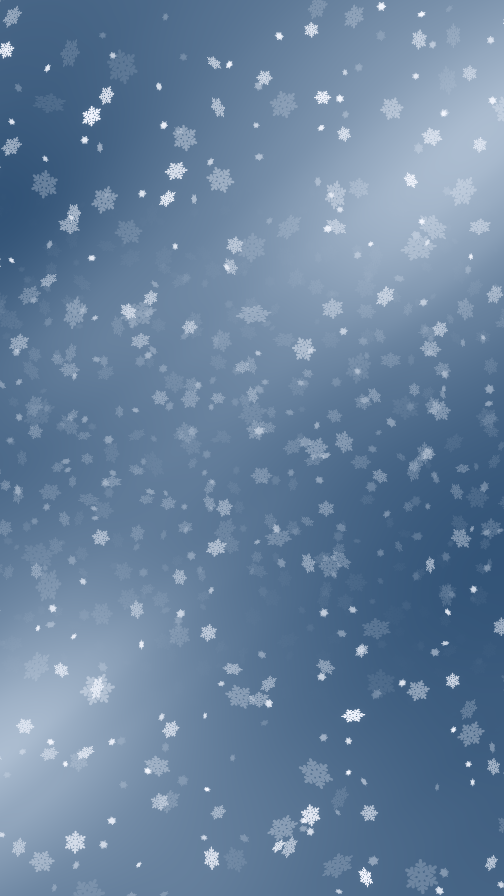
A Shadertoy shader for this background:

```glsl
// Snow drifting through a hazy blue sky lit by two diagonal shafts of light.
// The sky is a sum of tilted Gaussian glows with soft streaks; the snow is
// several jittered grids of six-fold flakes, each randomly tilted and spun.

const vec3 SKY_DARK = vec3(0.19, 0.32, 0.46);
const vec3 SKY_LIGHT = vec3(0.65, 0.72, 0.80);
const vec3 SNOW = vec3(0.96, 0.97, 1.0);
const vec2 BEAM_DIR = vec2(0.77, 0.64);   // direction of the light shafts
const float BASE_TONE = 0.21;
const float STREAKS = 0.22;               // strength of the streaks in the light
const float HAZE = 0.08;                  // strength of the cloudy variation
const float ARM_WIDTH = 0.10;             // half width, relative to flake radius
const float HALO = 0.13;
const float BAND_Y = 0.90;                // height of the distant, dim snow
const float BAND_SIZE = 0.25;
const float SECTOR = 1.047198;            // sixth of a turn

// Integer hash giving three values from 0 to 1.
vec3 hash3(ivec3 key) {
    uvec3 v = uvec3(key) * 1664525u + 1013904223u;
    v.x += v.y * v.z; v.y += v.z * v.x; v.z += v.x * v.y;
    v ^= v >> 16u;
    v.x += v.y * v.z; v.y += v.z * v.x; v.z += v.x * v.y;
    return vec3(v >> 16u) / 65535.0;
}

float valueNoise(vec2 p) {
    ivec2 i = ivec2(floor(p));
    vec2 f = fract(p);
    f = f * f * (3.0 - 2.0 * f);
    float a = hash3(ivec3(i, 7)).x;
    float b = hash3(ivec3(i + ivec2(1, 0), 7)).x;
    float c = hash3(ivec3(i + ivec2(0, 1), 7)).x;
    float d = hash3(ivec3(i + ivec2(1, 1), 7)).x;
    return mix(mix(a, b, f.x), mix(c, d, f.x), f.y);
}

// Components along and across the light shafts.
vec2 toBeam(vec2 p) {
    return vec2(dot(p, BEAM_DIR), dot(p, vec2(-BEAM_DIR.y, BEAM_DIR.x)));
}

float glow(vec2 p, vec2 center, vec2 size) {
    vec2 q = toBeam(p - center) / size;
    return exp(-dot(q, q));
}

vec3 sky(vec2 p) {
    float light = 0.72 * glow(p, vec2(1.0, 1.50), vec2(0.70, 0.28))
                + 0.75 * glow(p, vec2(0.0, 0.28), vec2(0.50, 0.25));
    float tone = BASE_TONE + light
               + 0.22 * glow(p, vec2(0.70, 1.65), vec2(0.45, 0.30))
               + 0.18 * glow(p, vec2(0.42, 0.05), vec2(0.35, 0.25))
               + 0.16 * glow(p, vec2(0.15, 1.12), vec2(0.25, 0.13))
               - 0.20 * glow(p, vec2(0.00, 1.42), vec2(0.35, 0.22))
               - 0.20 * glow(p, vec2(1.00, 0.62), vec2(0.50, 0.40));
    vec2 b = toBeam(p);
    float streak = 0.7 * valueNoise(vec2(b.x * 0.8, b.y * 9.0))
                 + 0.3 * valueNoise(vec2(b.x * 1.2, b.y * 24.0) + 31.0);
    tone += STREAKS * (streak - 0.5) * (0.15 + light);
    tone += HAZE * (valueNoise(p * vec2(3.0, 4.5) + 12.0) - 0.5);
    return mix(SKY_DARK, SKY_LIGHT, clamp(tone, 0.0, 1.08));
}

// Coverage of a unit-radius flake: one arm with two twigs, folded six ways.
float flake(vec2 q, float core, float pixel) {
    float r = length(q);
    float a = atan(q.y, q.x + 1e-5);
    a = abs(mod(a + 0.5 * SECTOR, SECTOR) - 0.5 * SECTOR);
    vec2 s = r * vec2(cos(a), sin(a));
    float d = length(vec2(s.x - clamp(s.x, 0.0, 1.0), s.y));
    for (int i = 0; i < 2; i++) {
        float k = float(i);
        vec2 t = s - vec2(0.36 + 0.28 * k, 0.0);
        vec2 twig = vec2(0.5, 0.866);
        d = min(d, length(t - twig * clamp(dot(t, twig), 0.0, 0.36 - 0.10 * k)));
    }
    d = min(d - ARM_WIDTH, r - core);
    return clamp(0.5 - d / pixel, 0.0, 1.0);
}

mat2 turn(float a) {
    return mat2(cos(a), sin(a), -sin(a), cos(a));
}

// One grid of flakes; inBand is 1 for distant band snow, 0 for the rest.
float snowLayer(vec2 p, float cells, vec2 radii, vec2 opacities,
                float core, float inBand, int seed) {
    float clear = 1.0;
    ivec2 home = ivec2(floor(p * cells));
    for (int y = -1; y <= 1; y++)
    for (int x = -1; x <= 1; x++) {
        ivec2 cell = home + ivec2(x, y);
        vec3 place = hash3(ivec3(cell, seed));
        vec3 pose = hash3(ivec3(cell, seed + 50));
        vec2 center = (vec2(cell) + place.xy) / cells;
        float radius = mix(radii.x, radii.y, place.z);
        vec2 q = (p - center) / radius;
        if (dot(q, q) > 6.0) continue;

        float h = (center.y - BAND_Y) / BAND_SIZE;
        float band = exp(-h * h);
        float opacity = mix(opacities.x, opacities.y, pose.x)
                      * mix(1.0 - 0.75 * band, band, inBand);
        q = turn(6.2832 * pose.y) * q;
        q.y /= mix(0.52, 1.0, pose.z);
        q = turn(17.0 * pose.z) * q;
        float halo = HALO * opacity * exp(-1.6 * dot(q, q));
        float shape = flake(q, core, 1.0 / (iResolution.x * radius));
        clear *= 1.0 - opacity * max(shape, halo);
    }
    return 1.0 - clear;
}

void mainImage(out vec4 fragColor, in vec2 fragCoord) {
    vec2 p = fragCoord / iResolution.x;
    vec3 color = sky(p);
    // Far to near: faint large flakes, band snow, dim dots, bright flakes, dots.
    color = mix(color, SNOW, snowLayer(p, 6.0, vec2(0.020, 0.034), vec2(0.06, 0.40), 0.25, 0.0, 1));
    color = mix(color, SNOW, snowLayer(p, 15.0, vec2(0.010, 0.022), vec2(0.04, 0.36), 0.30, 1.0, 2));
    color = mix(color, SNOW, snowLayer(p, 13.0, vec2(0.006, 0.011), vec2(0.05, 0.50), 0.75, 1.0, 3));
    color = mix(color, SNOW, snowLayer(p, 7.0, vec2(0.007, 0.011), vec2(0.10, 0.50), 0.75, 0.0, 4));
    color = mix(color, SNOW, snowLayer(p, 7.0, vec2(0.014, 0.023), vec2(0.40, 1.0), 0.30, 0.0, 5));
    color = mix(color, SNOW, snowLayer(p, 7.5, vec2(0.006, 0.009), vec2(0.65, 1.0), 0.72, 0.0, 6));
    fragColor = vec4(color, 1.0);
}
```
